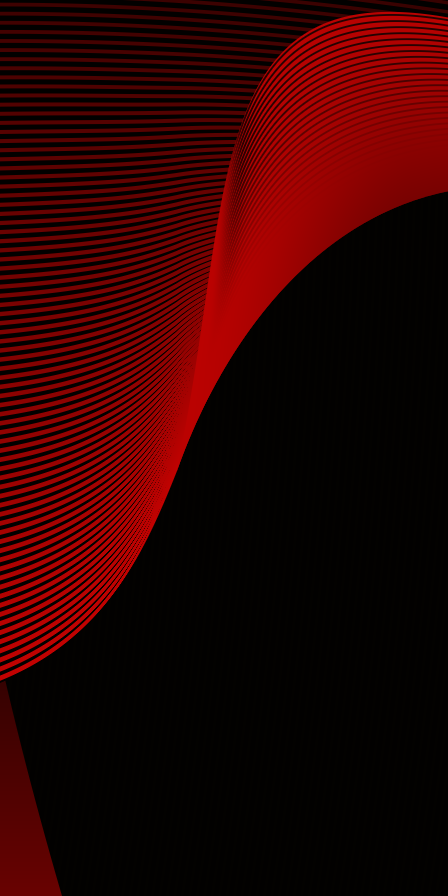
Give the GLSL for this background, as a Shadertoy shader.

```glsl
// A red ribbon of fine lines sweeping over black: a fan of lines on the left
// twists at a pinch point into a glossy sheet that opens to the upper right.
// Cubic curves bound the parts; the lines are repeats between those curves.

const vec2 PINCH = vec2(0.197, 0.527);
const float FAN_HEIGHT = 0.762;
const float FAN_LINES = 75.0;
const float SHEET_LINES = 32.0;
const vec3 BLACK = vec3(0.006, 0.002, 0.0);

vec3 red(float level) {
    return vec3(level, 0.006, 0.002);
}

vec2 bezier(float t, vec2 a, vec2 b, vec2 c, vec2 d) {
    float s = 1.0 - t;
    return s * s * s * a + 3.0 * s * s * t * b + 3.0 * s * t * t * c + t * t * t * d;
}

// Height (x) and slope (y) of a left-to-right cubic curve at abscissa x
vec2 curveAt(float x, vec2 a, vec2 b, vec2 c, vec2 d) {
    float lo = 0.0, hi = 1.0;
    for (int i = 0; i < 18; i++) {
        float mid = 0.5 * (lo + hi);
        if (bezier(mid, a, b, c, d).x < x) lo = mid;
        else hi = mid;
    }
    float t = 0.5 * (lo + hi), s = 1.0 - t;
    vec2 tangent = s * s * (b - a) + 2.0 * s * t * (c - b) + t * t * (d - c);
    return vec2(bezier(t, a, b, c, d).y, tangent.y / max(tangent.x, 1e-4));
}

// Smooth coverage of the area below a curve (y runs downward)
float below(float y, vec2 curve, float px) {
    float dist = (y - curve.x) / sqrt(1.0 + curve.y * curve.y);
    return clamp(dist / px + 0.5, 0.0, 1.0);
}

// Lines of constant thickness that merge where their spacing shrinks
float lines(float phase, float spacing, float thickness, float px) {
    float dist = abs(fract(phase) - 0.5) * spacing;
    return clamp((0.5 * thickness - dist) / px + 0.5, 0.0, 1.0);
}

// Fan on the left: flat at the top, bending with the lower edge further down
vec3 fanColor(vec2 p, float lowerEdge, float px) {
    float rise = FAN_HEIGHT - lowerEdge;
    float sag = 0.16 * p.x * p.x;
    float y = p.y - sag * (1.0 - p.y / FAN_HEIGHT);
    float root = sqrt(max(FAN_HEIGHT * FAN_HEIGHT - 4.0 * rise * y, 0.0));
    float s = 2.0 * y / (FAN_HEIGHT + root);
    float thickness = mix(0.0042, 0.0058, s);
    float cover = lines(s * FAN_LINES, root / FAN_LINES, thickness, px);
    return mix(BLACK, red(mix(0.24, 0.76, s)), cover);
}

// Sheet on the right: bright upper edge, darker toward the lower right
vec3 sheetColor(vec2 p, vec2 upper, vec2 lower, float px) {
    float gap = max(lower.x - upper.x, 1e-4);
    float u = clamp((p.y - upper.x) / gap, 0.0, 1.0);
    float slope = mix(upper.y, lower.y, u);
    float spacing = gap / SHEET_LINES / sqrt(1.0 + slope * slope);
    float groove = lines(u * SHEET_LINES, spacing, 0.0021, px);
    float depth = smoothstep(0.8, 0.1, u) * smoothstep(0.0008, 0.003, spacing);
    float level = mix(0.73, 0.47, u * smoothstep(0.2, 0.46, p.x));
    return red(level * (1.0 - 0.8 * groove * depth));
}

void mainImage(out vec4 fragColor, in vec2 fragCoord) {
    // Canvas height is one unit, width is half; y runs downward
    vec2 uv = fragCoord / iResolution.xy;
    vec2 p = vec2(0.5 * uv.x, 1.0 - uv.y);
    float px = 1.0 / iResolution.y;

    // Bounding curves
    vec2 tail = curveAt(p.x, vec2(0.0, FAN_HEIGHT), vec2(0.115, 0.715),
                        vec2(0.16, 0.62), PINCH);
    vec2 upper = curveAt(p.x, PINCH, vec2(0.262, 0.22),
                         vec2(0.223, -0.03), vec2(0.5, 0.0195));
    vec2 lower = curveAt(p.x, PINCH, vec2(0.245, 0.39),
                         vec2(0.345, 0.245), vec2(0.5, 0.2135));
    bool isRight = p.x > PINCH.x;
    vec2 bottom = isRight ? lower : tail;

    // Black ground with barely visible upright lines
    float faint = 0.5 + 0.5 * cos(6.28318 * (p.x + 0.08 * p.y * p.y) * 120.0);
    vec3 color = BLACK + vec3(0.006, 0.005, 0.0) * faint;

    // Dark wedge in the lower left corner
    float drop = p.y - FAN_HEIGHT;
    float wedgeEdge = 0.0065 + 0.235 * drop + 0.12 * drop * drop;
    float wedge = clamp((wedgeEdge - p.x) / px + 0.5, 0.0, 1.0);
    color = mix(color, red(mix(0.21, 0.41, drop / 0.238)), wedge * below(p.y, tail, px));

    // Fan, then the sheet over it
    float fanMask = 1.0 - below(p.y, bottom, px);
    color = mix(color, fanColor(p, bottom.x, px), fanMask);
    if (isRight) {
        float sheetMask = below(p.y, upper, px) * fanMask;
        color = mix(color, sheetColor(p, upper, lower, px), sheetMask);
    }

    fragColor = vec4(color, 1.0);
}
```
